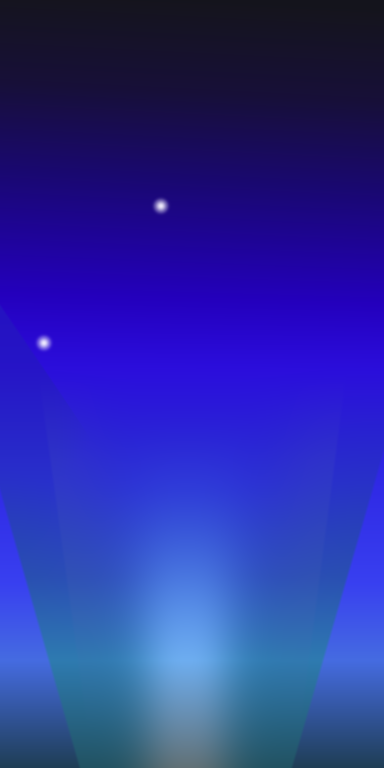
This background is drawn by a WebGL 1 fragment shader. Its source:

```glsl
precision highp float;
uniform vec2 u_resolution;

#define AXIS_X 0.243
#define HORIZON 0.14
#define CONE_TOP 0.58
#define GLOW_TOP 0.48
#define GLOW_WIDTH 0.062
#define EDGE_SOFT 0.0025
#define STAR_RADIUS 0.0135
#define TILT 0.05

// Linear 0..1 ramp from a to b, in either direction
float ramp(float a, float b, float x) {
  return clamp((x - a) / (b - a), 0.0, 1.0);
}

// Softened step: 1 where the signed distance is positive
float inside(float d) {
  return smoothstep(-EDGE_SOFT, EDGE_SOFT, d);
}

// Night sky, from the lower haze up to near black
vec3 skyColor(float y) {
  vec3 c = mix(vec3(0.12, 0.24, 0.33), vec3(0.27, 0.42, 0.88), ramp(0.0, HORIZON, y));
  c = mix(c, vec3(0.22, 0.25, 0.94), ramp(HORIZON, 0.24, y));
  c = mix(c, vec3(0.17, 0.12, 0.88), ramp(0.24, 0.43, y));
  c = mix(c, vec3(0.17, 0.05, 0.87), ramp(0.43, 0.52, y));
  c = mix(c, vec3(0.14, 0.00, 0.74), ramp(0.52, 0.61, y));
  c = mix(c, vec3(0.10, 0.03, 0.45), ramp(0.61, 0.76, y));
  c = mix(c, vec3(0.09, 0.06, 0.22), ramp(0.76, 0.88, y));
  return mix(c, vec3(0.08, 0.08, 0.11), ramp(0.88, 1.0, y));
}

// Shaded light cone, indigo above and teal below
vec3 coneColor(float y) {
  vec3 c = mix(vec3(0.13, 0.32, 0.38), vec3(0.18, 0.48, 0.69), ramp(0.0, HORIZON, y));
  c = mix(c, vec3(0.16, 0.31, 0.69), ramp(HORIZON, 0.25, y));
  c = mix(c, vec3(0.15, 0.20, 0.76), ramp(0.25, 0.37, y));
  return mix(c, vec3(0.14, 0.09, 0.75), ramp(0.37, 0.52, y));
}

// Central column of light
vec3 glowColor(float y) {
  vec3 c = mix(vec3(0.38, 0.44, 0.46), vec3(0.43, 0.68, 0.94), ramp(0.0, HORIZON, y));
  return mix(c, vec3(0.24, 0.38, 0.93), ramp(HORIZON, 0.36, y));
}

float star(vec2 p, vec2 center) {
  float r = length(p - center) / STAR_RADIUS;
  return 0.95 * exp(-3.2 * r * r) * (1.0 - smoothstep(0.6, 1.1, r));
}

void main() {
  // Height is 1, width is 0.5
  vec2 p = gl_FragCoord.xy / u_resolution * vec2(0.5, 1.0);
  float fromAxis = abs(p.x - AXIS_X);

  // Sky, slightly tilted in its upper half
  float tilt = TILT * (p.x - 0.25) * smoothstep(0.45, 0.75, p.y);
  vec3 color = skyColor(p.y + tilt);

  // Wide cone, with a sharper diagonal shadow on its left
  float cone = inside(p.x - 0.104 + 0.287 * p.y) * inside(0.380 + 0.290 * p.y - p.x);
  float shadow = inside(0.688 * (0.603 - p.y) - p.x) * (1.0 - smoothstep(0.06, 0.19, p.x));
  float depth = 1.0 - smoothstep(0.30, CONE_TOP, p.y);
  float sideShade = mix(0.65, 1.0, smoothstep(0.05, 0.25, fromAxis));
  float shade = max(depth * mix(sideShade, 1.0, 1.0 - ramp(0.15, 0.35, p.y)), shadow * 0.75);
  color = mix(color, coneColor(p.y), cone * shade);

  // Narrow inner panel, brightest along its edges
  float innerEdge = min(p.x - 0.121 + 0.138 * p.y, 0.384 + 0.130 * p.y - p.x);
  float panel = inside(innerEdge) * (1.0 - smoothstep(0.0, 0.12, innerEdge));
  panel *= ramp(0.51, 0.40, p.y) * ramp(0.05, 0.20, p.y);
  color = mix(color, vec3(0.34, 0.40, 0.70), 0.13 * panel);

  // Column glow, wider and fainter with height
  float width = GLOW_WIDTH + 0.10 * max(p.y - HORIZON, 0.0);
  float glow = exp(-pow(fromAxis / width, 2.4));
  glow *= 1.0 - smoothstep(0.12, GLOW_TOP, p.y);
  color = mix(color, glowColor(p.y), glow);

  // Two soft stars
  float stars = star(p, vec2(0.2096, 0.7318)) + star(p, vec2(0.0573, 0.5534));
  color = mix(color, vec3(0.96, 0.95, 1.0), min(stars, 1.0));

  gl_FragColor = vec4(color, 1.0);
}
```
